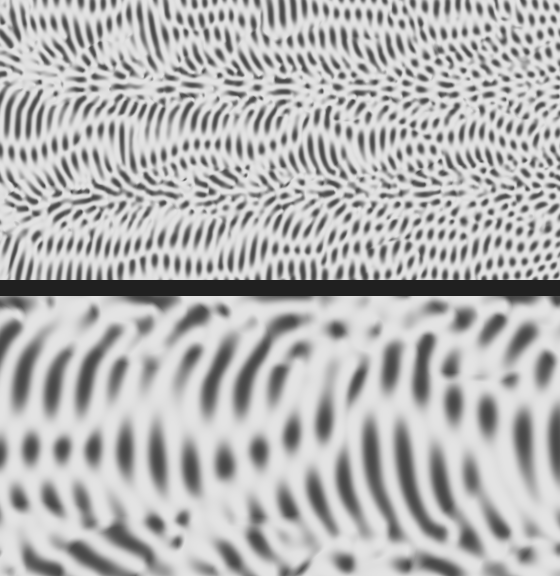
Top, the full canvas; bottom, a detail of the centre.
This pattern is drawn by a Shadertoy shader. Its source:

```glsl
// Dark elongated spots on pale grey, combed along a flow that gathers into two level seams.
// Windowed wave kernels follow the flow; their two summed phases lock into a staggered
// spot lattice whose cells shorten from left to right.

const float TAU = 6.2831853;
const float PITCH = 0.039;        // spot spacing across the flow
const float ROW_LEFT = 0.14;      // spot spacing along the flow, left side
const float ROW_SLOPE = -0.044;   // change of that spacing per unit of x
const float CELL = 0.036;         // kernel grid size

vec2 hash2(vec2 p) {
    vec3 q = fract(vec3(p.xyx) * vec3(0.1031, 0.1030, 0.0973));
    q += dot(q, q.yzx + 33.33);
    return fract((q.xx + q.yz) * q.zy);
}

float cornerGradient(vec2 corner, vec2 offset) {
    return dot(hash2(corner + 71.0) * 2.0 - 1.0, offset);
}

float gradientNoise(vec2 p) {
    vec2 i = floor(p), f = fract(p);
    vec2 u = f * f * f * (f * (f * 6.0 - 15.0) + 10.0);
    vec2 e = vec2(1.0, 0.0);
    return mix(mix(cornerGradient(i, f), cornerGradient(i + e, f - e), u.x),
               mix(cornerGradient(i + e.yx, f - e.yx), cornerGradient(i + 1.0, f - 1.0), u.x), u.y);
}

float rowSpacing(float x) {
    return max(ROW_LEFT + ROW_SLOPE * x, 0.045);
}

// Distance of each seam from the middle height (x) and its slope (y).
vec2 seam(float x) {
    float flare = 0.11 * exp(-5.0 * max(x, 0.0));
    return vec2(0.19 - 0.007 * x + flare, -0.007 - 5.0 * flare);
}

float turnPower(float x) {
    return mix(3.2, 2.2, clamp(x * 0.5, 0.0, 1.0));
}

// Rotation away from vertical: zero at mid height, a quarter turn at each seam.
float flowTurn(vec2 p, float seamOffset) {
    float d = p.y - 0.5;
    return sign(d) * 2.0 * atan(pow(abs(d) / seamOffset, turnPower(p.x)));
}

// Lattice position (across, along) at a kernel centre, in cycles.
vec2 latticeSeed(vec2 p, float turn, float seamOffset) {
    float d = p.y - 0.5, n = turnPower(p.x), row = rowSpacing(p.x);
    vec2 seed;
    if (abs(cos(turn)) < 0.55) {
        // Rows run along the seam.
        seed = sign(d) * vec2((abs(d) - seamOffset) / PITCH, log(row) / (2.0 * ROW_SLOPE));
    } else {
        // Columns follow streamlines that bend toward the seam.
        float u = pow(abs(d) / seamOffset, n);
        float bend = seamOffset / n * log((1.0 + u) / max(abs(1.0 - u), 0.01));
        seed = -sign(cos(turn)) * vec2((p.x - bend) / PITCH, -d / (2.0 * row));
    }
    // Slow wander breaks up the regular lattice.
    vec2 wander = vec2(gradientNoise(p * 4.0), gradientNoise(p * 5.0 + 37.0));
    return seed + vec2(0.8, 1.0) * wander;
}

vec2 unitWave(float cycles) {
    float angle = TAU * fract(cycles);
    return vec2(cos(angle), sin(angle));
}

// Sums both diagonal lattice waves and returns the spot height, about -1.5 to 3.
float spotField(vec2 p) {
    vec2 home = floor(p / CELL), waveA = vec2(0.0), waveB = vec2(0.0);
    float total = 0.0;
    for (int j = -2; j <= 2; j++) {
        for (int i = -2; i <= 2; i++) {
            vec2 id = home + vec2(i, j);
            vec2 jitter = hash2(id + 13.0);
            vec2 centre = (id + jitter) * CELL;
            vec2 delta = p - centre;
            float window = max(0.0, 1.0 - dot(delta, delta) / (4.0 * CELL * CELL));
            if (window <= 0.0) continue;
            window *= window;

            vec2 line = seam(centre.x);
            float turn = flowTurn(centre, line.x);
            float angle = 0.25 * TAU - turn + atan(line.y) * sin(turn);
            vec2 along = vec2(cos(angle), sin(angle));
            vec2 across = vec2(-along.y, along.x);

            vec2 cycles = latticeSeed(centre, turn, line.x) + 0.12 * (jitter - 0.5);
            cycles += vec2(dot(across, delta) / PITCH,
                           dot(along, delta) / (2.0 * rowSpacing(centre.x)));
            waveA += window * unitWave(cycles.x + cycles.y);
            waveB += window * unitWave(cycles.x - cycles.y);
            total += window;
        }
    }
    // Level the amplitudes, letting the pattern fade only where waves cancel.
    waveA /= max(length(waveA), 0.2 * total + 1e-4);
    waveB /= max(length(waveB), 0.2 * total + 1e-4);
    return waveA.x + waveB.x + dot(waveA, waveB);
}

void mainImage(out vec4 fragColor, in vec2 fragCoord) {
    vec2 p = fragCoord / iResolution.y;
    float ink = smoothstep(-1.5, 3.45, spotField(p));
    fragColor = vec4(vec3(mix(0.89, 0.27, ink)), 1.0);
}
```
